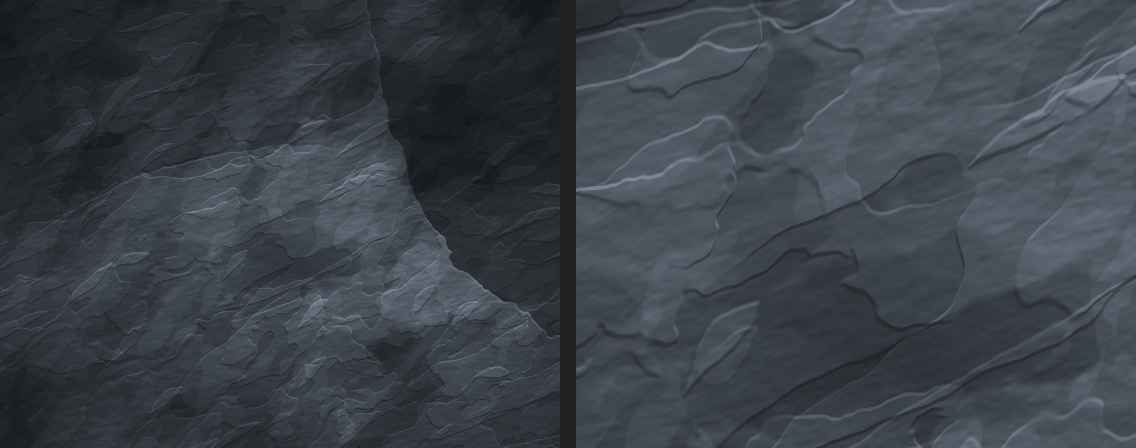
Left, the full canvas; right, a detail of the centre.
Reproduce this texture procedurally as a Shadertoy shader.

```glsl
float hash(vec2 p) {
    vec3 q = fract(p.xyx * vec3(0.1031, 0.1030, 0.0973));
    q += dot(q, q.yzx + 33.33);
    return fract((q.x + q.y) * q.z);
}

float noise(vec2 p) {
    vec2 i = floor(p), f = fract(p);
    f = f * f * f * (f * (f * 6.0 - 15.0) + 10.0);
    return mix(mix(hash(i), hash(i + vec2(1, 0)), f.x),
               mix(hash(i + vec2(0, 1)), hash(i + vec2(1, 1)), f.x), f.y);
}

vec2 rotate(vec2 p, float angle) {
    float c = cos(angle), s = sin(angle);
    return vec2(c * p.x + s * p.y, c * p.y - s * p.x);
}

float fbm(vec2 p, int octaves) {
    float sum = 0.0, amp = 0.5, total = 0.0;
    for (int i = 0; i < octaves; i++) {
        sum += amp * noise(p);
        total += amp;
        amp *= 0.5;
        p = rotate(p, 0.6) * 2.03 + 11.7;
    }
    return sum / total;
}

float edge(float d, float width) {
    return smoothstep(-width, width, d);
}

float pool(vec2 p, vec2 centre, vec2 size) {
    vec2 v = (p - centre) / size;
    return exp(-dot(v, v));
}

// Elongated splinters, one per cell of a slanted grid
float shards(vec2 p, float seed) {
    vec2 size = vec2(0.3, 0.15);
    vec2 q = rotate(p, 0.5 + 0.12 * seed) / size + seed * 7.3;
    vec2 cell = floor(q);
    float pick = hash(cell + seed * 31.0);
    vec2 local = rotate((fract(q) - 0.5) * size, (hash(cell + 5.0) - 0.5) * 0.7);
    float along = local.x / mix(0.04, 0.09, hash(cell + 9.0));
    float halfWidth = 0.011 * (1.0 - along * along) * (1.0 + 0.6 * along);
    return edge(halfWidth - abs(local.y + 0.006 * along * along), 0.002)
         * step(abs(along), 1.0) * step(0.55, pick);
}

// x: tone, y: height
vec2 slate(vec2 p) {
    vec2 crumple = vec2(fbm(p * 7.0, 5), fbm(p * 7.0 + 43.0, 5)) - 0.5;
    vec2 soft = p + 0.04 * crumple;
    vec2 rough = p + 0.11 * crumple;

    // Three broad sheets and the lower limit of the brightest one
    float upper = edge(0.42 + 0.75 * soft.x - 0.55 * soft.x * soft.x - soft.y, 0.002);
    float drop = max(0.86 - rough.y, 0.0);
    vec2 torn = mix(rough, p + 0.2 * crumple, smoothstep(0.55, 0.4, p.y));
    float right = edge(0.835 + 1.03 * drop * drop - torn.x, 0.0025);
    float run = soft.x - 0.53;
    float arch = edge(0.26 + 0.85 * run - 0.6 * run * run - soft.y, 0.002);
    float band = arch * edge(rough.y - 0.24 - 0.3 * (rough.x - 0.75), 0.005);

    // Light pooled on the middle and the top
    float glow = pool(p, vec2(0.72, 0.42), vec2(0.62, 0.5));
    float base = glow * (0.34 + right * (0.34 + 0.16 * upper + 0.22 * band));
    base += 0.32 * right * pool(p, vec2(0.78, 0.74), vec2(0.13, 0.16));
    base += 0.24 * pool(p, vec2(0.98, 0.95), vec2(0.16, 0.14));

    float fade = smoothstep(0.2, 0.65, noise(p * 4.0 + 3.0));
    float height = (0.0045 * upper * smoothstep(0.85, 0.45, p.x) + 0.004 * arch) * right
                 * (0.5 + 0.5 * fade) + 0.006 * right * (0.4 + 0.6 * fade);

    // Overlapping thin plates, cleaved along the slant, smooth or torn in turn
    float variation = 0.6 * (fbm(p * 3.0 + 20.0, 4) - 0.5);
    for (int i = 0; i < 8; i++) {
        float k = float(i), freq = 1.8 + 0.7 * k;
        vec2 q = rotate(i % 2 == 0 ? soft : rough, 0.25 + 0.6 * hash(vec2(k, 7.0)));
        q = q * freq * vec2(0.9, 2.2) + 17.0 * k;
        float plate = edge((fbm(q, 3) - 0.52) / freq, 0.0015);
        float lift = smoothstep(0.42, 0.7, noise(p * 5.0 + 9.0 * k));
        variation += 0.11 * (plate - 0.45);
        height += 0.0026 * plate * lift;
    }

    for (int i = 0; i < 2; i++) {
        float shard = shards(p + 0.04 * crumple, float(i));
        variation += 0.17 * shard;
        height += 0.003 * shard;
    }

    // Fine grain
    vec2 grain = rotate(p, 0.35) * vec2(38.0, 72.0);
    height += 0.0036 * fbm(grain, 3) * (0.7 + 0.6 * noise(p * 6.0 + 70.0));
    return vec2(base + variation * (0.35 + base), height);
}

void mainImage(out vec4 fragColor, in vec2 fragCoord) {
    vec2 p = fragCoord / iResolution.y;
    vec2 towardLight = normalize(vec2(0.25, 1.0)) * 0.0014;
    vec2 front = slate(p + towardLight);
    vec2 back = slate(p - towardLight);

    // Raking light from above
    float slope = clamp((back.y - front.y) / 0.0028, -0.6, 1.3);
    float tone = 0.5 * (front.x + back.x);
    tone += slope * (0.12 + 0.6 * clamp(tone, 0.0, 1.0));
    tone = clamp(tone, -0.2, 1.6);

    vec3 deepSlate = vec3(0.10, 0.114, 0.127);
    vec3 paleSlate = vec3(0.34, 0.373, 0.417);
    fragColor = vec4(mix(deepSlate, paleSlate, tone), 1.0);
}
```
